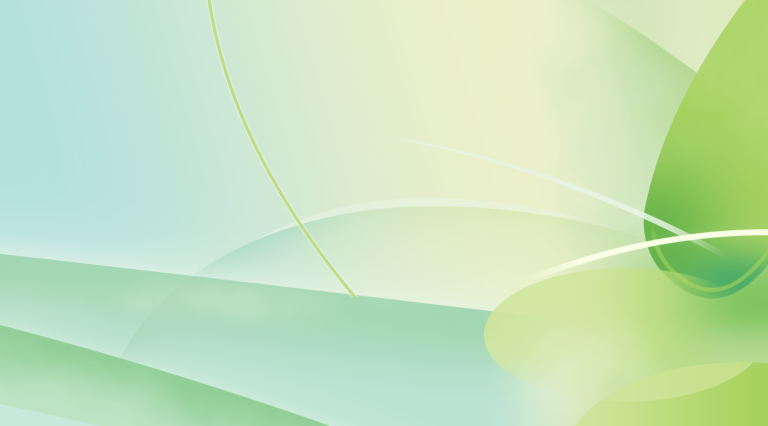
A WebGL 2 fragment shader for this background:

```glsl
#version 300 es
precision highp float;
// Soft green backdrop: a blue-to-cream sky, misty sloping bands, a wide
// arch, overlapping petals at the right and thin bright strands.
// Edges are parabolas and ellipses; gradient noise adds the mist.
uniform vec2 u_resolution;
out vec4 fragColor;

#define SKY vec3(.70, .88, .87)
#define CREAM vec3(.92, .94, .79)
#define MINT vec3(.64, .84, .70)
#define LIME vec3(.65, .82, .36)
#define LEAF vec3(.33, .67, .25)
#define TEAL vec3(.26, .66, .41)
#define MIST vec3(.91, .96, .90)
#define PALE_LIME vec3(.82, .90, .62)
#define MIST_SCALE 5.0
#define MIST_AMOUNT .55

vec3 col;

void paint(vec3 color, float alpha) { col = mix(col, color, alpha); }

vec2 gradientAt(vec2 cell) {
  float h = fract(sin(dot(cell, vec2(127.1, 311.7))) * 43758.5);
  return vec2(cos(h * 6.2832), sin(h * 6.2832));
}

float corner(vec2 i, vec2 f, vec2 o) { return dot(gradientAt(i + o), f - o); }

float gradientNoise(vec2 p) {
  vec2 i = floor(p), f = fract(p), u = f * f * (3.0 - 2.0 * f), e = vec2(1, 0);
  return mix(mix(corner(i, f, e.yy), corner(i, f, e.xy), u.x),
             mix(corner(i, f, e.yx), corner(i, f, e.xx), u.x), u.y);
}

float mistNoise(vec2 p) {
  float sum = .5, gain = .6;
  for (int i = 0; i < 4; i++, gain *= .5) {
    sum += gain * gradientNoise(p);
    p = p * 2.03 + 7.1;
  }
  return clamp(sum, 0.0, 1.0);
}

// Signed distance to the parabola through a, b, c; positive above it.
float side(vec2 p, vec2 a, vec2 b, vec2 c) {
  float d1 = (b.y - a.y) / (b.x - a.x);
  float d2 = ((c.y - b.y) / (c.x - b.x) - d1) / (c.x - a.x);
  float y = a.y + (p.x - a.x) * (d1 + d2 * (p.x - b.x));
  return (p.y - y) / length(vec2(1, d1 + d2 * (2.0 * p.x - a.x - b.x)));
}

// Approximate distance inside an ellipse; positive within.
float ellipse(vec2 p, vec2 centre, vec2 r) {
  vec2 q = (p - centre) / r;
  float k = length(q);
  return k * (1.0 - k) / max(length(q / r), .001);
}

float fill(float d) {
  float e = .8 / u_resolution.y;
  return smoothstep(-e, e, d);
}

// Filled side that fades away from its edge.
float shade(float d, float rate) { return fill(d) * exp(-max(d, 0.0) * rate); }

float stroke(float d, float halfWidth) { return fill(halfWidth - abs(d)); }

float glow(vec2 p, vec2 centre, vec2 r) {
  vec2 q = (p - centre) / r;
  return exp(-dot(q, q));
}

void main() {
  vec2 p = gl_FragCoord.xy / u_resolution * vec2(1.803, 1);
  float mist = mistNoise(p * MIST_SCALE), haze = mist * MIST_AMOUNT;

  // Sky and the folded light at upper right
  col = mix(SKY, CREAM, smoothstep(0.0, 1.25, p.x + .3 * (p.y - .57)));
  paint(vec3(.80, .89, .71), smoothstep(1.25, 1.52, p.x + .15 * (mist - .5)));
  float fold = side(p, vec2(1.43, .97), vec2(1.643, .824), vec2(1.803, .70));
  paint(vec3(.65, .82, .50), .7 * shade(-fold, 7.0) * smoothstep(1.32, 1.6, p.x));
  paint(MIST, haze * glow(p, vec2(1.46, .62), vec2(.13, .3)));
  paint(CREAM, .6 * fill(fold) * smoothstep(1.42, 1.65, p.x));

  // Wide arch with a pale crescent on its crown
  float arch = ellipse(p, vec2(1.009, 0), vec2(p.x < 1.009 ? .763 : .962, .516));
  float crown = ellipse(p, vec2(.99, 0), vec2(p.x < .99 ? .672 : .927, .535));
  vec3 archColor = mix(vec3(.61, .83, .74), vec3(.74, .86, .58), smoothstep(.6, 1.2, p.x));
  paint(archColor, shade(arch, 14.0) * mix(.75, .3, smoothstep(.5, .9, p.x)));
  paint(MIST, .55 * fill(crown) * fill(-arch) * smoothstep(1.5, 1.2, p.x));

  // Sloping bands at lower left
  float band = side(p, vec2(0, .404), vec2(.469, .35), vec2(1.15, .27));
  float bandEnd = 1.0 - smoothstep(1.13, 1.4, p.x);
  paint(MIST, .65 * shade(band, 18.0) * bandEnd);
  vec3 bandColor = mix(MINT, vec3(.73, .89, .83), smoothstep(.02, .24, -band));
  bandColor = mix(bandColor, MINT * .95, .4 * shade(arch, 18.0));
  bandColor = mix(bandColor, MIST, haze * glow(p, vec2(.45, .29), vec2(.35, .05)));
  paint(bandColor, fill(-band) * bandEnd);
  float low = side(p, vec2(0, .237), vec2(.376, .131), vec2(.775, 0));
  paint(MIST, .4 * shade(low, 30.0));
  float depth = smoothstep(0.0, .16, .06 * (mist - .5) - low);
  paint(mix(vec3(.57, .81, .59), vec3(.74, .89, .77), depth), fill(-low));
  paint(vec3(.79, .92, .87), .85 * fill(.052 - .22 * p.x - p.y));

  // Upright green petal, dark and teal at its base
  float left = side(p.yx, vec2(1, 1.749), vec2(.671, 1.561), vec2(.437, 1.502));
  float base = side(p, vec2(1.502, .43), vec2(1.643, .303), vec2(1.803, .378));
  float blend = max(.06 - abs(left - base), 0.0);
  float petal = min(left, base) - blend * blend / .24;
  paint(vec3(.48, .76, .34), .9 * glow(p, vec2(1.78, .29), vec2(.25, .14)));
  vec3 green = mix(LIME, vec3(.70, .85, .45), mist * smoothstep(.5, .75, p.y));
  green = mix(green, LEAF, .85 * glow(p, vec2(1.54, .43), vec2(.16, .18)));
  green = mix(green, TEAL, .9 * glow(p, vec2(1.73, .34), vec2(.15, .07)));
  paint(green, .96 * fill(petal));
  paint(LIME, .6 * stroke(petal - .02, .005) * (1.0 - smoothstep(.4, .5, p.y)));

  // Low yellow petals with a pale overlap
  float oval = ellipse(p, vec2(1.467, .214), vec2(.331, .157));
  float foot = ellipse(p, vec2(1.737, -.08), vec2(.411, .23));
  paint(vec3(.73, .86, .57), .85 * smoothstep(1.25, 1.6, p.x) * (1.0 - smoothstep(.1, .28, p.y)));
  float ovalFade = (1.0 - smoothstep(1.5, 1.73, p.x)) * smoothstep(.03, .18, p.y);
  paint(mix(PALE_LIME, LIME, .8 * smoothstep(1.35, 1.7, p.x)), .9 * fill(oval) * ovalFade);
  paint(MIST, 1.4 * haze * glow(p, vec2(1.37, .13), vec2(.16, .09)));
  paint(mix(PALE_LIME, LIME, smoothstep(1.3, 1.85, p.x)), fill(foot));
  paint(PALE_LIME, .7 * fill(foot) * fill(oval));

  // Thin strands
  float thread = side(p.yx, vec2(1, .491), vec2(.613, .622), vec2(.303, .833));
  paint(MIST, .5 * stroke(thread, .007) * fill(p.y - .303));
  paint(vec3(.75, .86, .52), stroke(thread, .0035) * fill(p.y - .303));
  float sweep = side(p, vec2(.88, .683), vec2(1.268, .589), vec2(1.678, .413));
  float span = smoothstep(.86, 1.05, p.x) * (1.0 - smoothstep(1.55, 1.72, p.x));
  paint(MIST, .85 * span * stroke(sweep, mix(.002, .007, smoothstep(.9, 1.6, p.x))));
  float ray = side(p, vec2(1.221, .336), vec2(1.502, .423), vec2(1.803, .455));
  paint(vec3(.98, 1, .90), smoothstep(1.2, 1.38, p.x) * (.9 * stroke(ray, .007) + .1 * exp(-abs(ray) * 60.0)));

  fragColor = vec4(col, 1);
}
```
